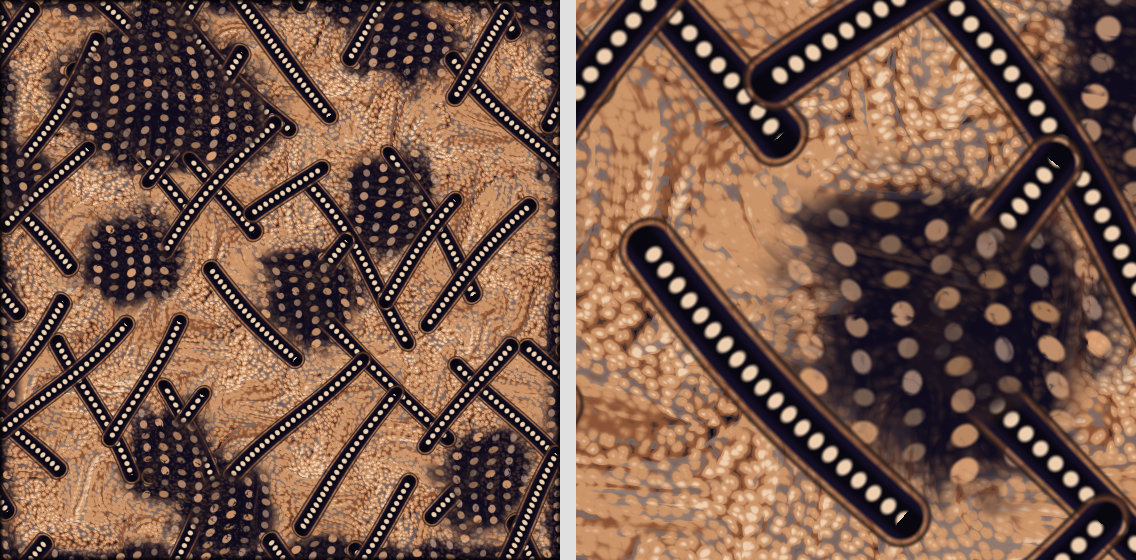
Left, the full canvas; right, a detail of the centre.
This pattern is drawn by a three.js fragment shader. Its source:

```glsl
// Beaded dark bands crossing on two diagonals over a wrinkled tan ground,
// with ragged navy patches filled by upright rows of dull beads.
// Ground: embossed layered sines plus cellular grain. Bands: one segment per cell.
varying vec2 vUv;

const vec3 NAVY   = vec3(0.06, 0.045, 0.11);
const vec3 UMBER  = vec3(0.28, 0.19, 0.17);
const vec3 SIENNA = vec3(0.55, 0.33, 0.21);
const vec3 TAUPE  = vec3(0.53, 0.44, 0.41);
const vec3 TAN    = vec3(0.80, 0.58, 0.41);
const vec3 CREAM  = vec3(0.93, 0.81, 0.69);

const float SOFT         = 0.0015;             // edge smoothing
const float BAND_HALF    = 0.0128;             // half width of the dark band
const float RIM          = 0.0028;             // width of the rim and its outline
const float BEAD_STEP    = 0.0125;
const vec2  BEAD_RADIUS  = vec2(0.0043, 0.0048);
const vec2  BAND_CELL    = vec2(0.42, 0.112);
const float BAND_SHARE   = 0.84;
const float FALL_ANGLE   = -0.90;
const float RISE_ANGLE   = 0.90;
const vec2  PATCH_GRID   = vec2(0.030, 0.021);
const vec2  PATCH_CENTRE = vec2(0.27, 0.83);
const float PATCH_SCALE  = 3.1;
const float GRAIN_SCALE  = 125.0;

vec2 hash2(vec2 p) {
  vec3 q = fract(vec3(p.xyx) * vec3(0.1031, 0.1030, 0.0973));
  q += dot(q, q.yzx + 33.33);
  return fract((q.xx + q.yz) * q.zy);
}

mat2 turn(float a) { return mat2(cos(a), sin(a), -sin(a), cos(a)); }

// Distance to the nearest scattered point, in cells.
float cellular(vec2 p) {
  vec2 id = floor(p);
  float nearest = 2.0;
  for (int y = -1; y <= 1; y++)
    for (int x = -1; x <= 1; x++) {
      vec2 c = id + vec2(float(x), float(y));
      nearest = min(nearest, length(c + hash2(c + 57.0) - p));
    }
  return nearest;
}

// Layered sines, each layer bending the next.
float folds(vec2 p) {
  vec2 q = p * 19.0;
  float sum = 0.0, amp = 0.5;
  for (int i = 0; i < 6; i++) {
    float k = float(i);
    q = turn(0.95) * q * 1.6;
    q += 0.85 * sin(q.yx + vec2(1.7 * k, 2.9 * k + 0.6));
    sum += amp * sin(q.x) * cos(0.6 * q.y);
    amp *= 0.68;
  }
  return sum;
}

vec3 ramp(float t) {
  vec3 c = mix(NAVY, UMBER, smoothstep(0.0, 0.16, t));
  c = mix(c, SIENNA, smoothstep(0.18, 0.36, t));
  c = mix(c, TAN, smoothstep(0.38, 0.60, t));
  return mix(c, CREAM, smoothstep(0.66, 0.92, t));
}

float bead(vec2 d, vec2 radius) {
  float r = min(radius.x, radius.y);
  return 1.0 - smoothstep(-SOFT, SOFT, (length(d / radius) - 1.0) * r);
}

// Lays one family of beaded bands over the colour.
vec3 bands(vec3 col, vec2 p, float angle, float seed, float shade) {
  vec2 q = turn(-angle) * (p + 0.011 * sin(p.yx * 15.0 + seed)) + seed;
  float row = floor(q.y / BAND_CELL.y);
  q.x += hash2(vec2(row, seed)).x * BAND_CELL.x;
  vec2 id = floor(q / BAND_CELL);
  vec2 s = q - (id + 0.5) * BAND_CELL;
  vec2 ends = hash2(id + seed * 7.0), tilt = hash2(id + seed * 13.0) - 0.5;
  vec2 a = vec2(-0.19 + 0.14 * ends.x, 0.07 * tilt.x);
  vec2 b = vec2(0.19 - 0.14 * ends.y, 0.07 * tilt.y);
  vec2 dir = normalize(b - a), rel = s - a;
  float along = dot(rel, dir), len = length(b - a);
  float side = dot(rel, vec2(-dir.y, dir.x));
  float d = length(vec2(along - clamp(along, 0.0, len), side));
  float on = step(hash2(id + seed * 3.0).x, BAND_SHARE) * shade;

  float outline = 1.0 - smoothstep(BAND_HALF + 1.2 * RIM, BAND_HALF + 2.2 * RIM, d);
  float rim = 1.0 - smoothstep(-SOFT, SOFT, d - BAND_HALF - RIM);
  float core = 1.0 - smoothstep(-SOFT, SOFT, d - BAND_HALF);
  float inside = step(0.0, along) * step(along, len);
  vec2 bd = vec2((fract(along / BEAD_STEP) - 0.5) * BEAD_STEP, side);
  vec3 c = mix(col, UMBER * 0.6, 0.85 * outline * on);
  c = mix(c, mix(col, SIENNA, 0.6), rim * on);
  c = mix(c, NAVY * mix(0.5, 1.3, smoothstep(0.005, 0.011, abs(side))), core * on);
  return mix(c, CREAM, bead(bd, BEAD_RADIUS) * inside * on);
}

void main() {
  vec2 p = vUv;

  // Wrinkled ground lit from the upper left
  float h = folds(p);
  float relief = h - folds(p + vec2(0.0035, -0.0040));
  float grain = cellular(turn(0.6) * (p + 0.006 * h) * GRAIN_SCALE * vec2(1.0, 1.25));
  float rough = smoothstep(-0.4, 0.4, sin(p.x * 21.0 + 3.0 * h) * sin(p.y * 17.0 - 2.0 * h));
  float tone = 0.56 + 0.48 * relief + 0.12 * h + mix(0.25, 0.75, rough) * (0.46 - grain);
  vec3 col = ramp(tone);
  float fleck = smoothstep(0.15, 0.6, sin(h * 9.0 + p.x * 30.0)) * smoothstep(0.35, 0.6, grain);
  col = mix(col, TAUPE * vec3(0.9, 1.0, 1.1), 0.7 * fleck);

  // Ragged dark patches and border
  float blob = 0.29 - cellular(p * PATCH_SCALE + 4.0);
  blob = max(blob, 0.5 - 3.0 * length((p - PATCH_CENTRE) * vec2(0.95, 1.2)));
  vec2 e = min(p, 1.0 - p);
  blob = max(blob, 0.10 - 4.0 * min(e.x, e.y));
  float patchMask = smoothstep(-0.06, 0.08, blob + 0.10 * h);

  // Upright rows of uneven beads inside the patches
  vec2 g = p + vec2(0.010 * sin(p.y * 19.0 + p.x * 6.0), 0.006 * sin(p.x * 40.0));
  g.y += hash2(vec2(floor(g.x / PATCH_GRID.x), 5.0)).x * PATCH_GRID.y;
  vec2 id = floor(g / PATCH_GRID), rnd = hash2(id + 90.0);
  vec2 bd = g - (id + 0.5) * PATCH_GRID;
  vec3 fill = mix(NAVY, UMBER, smoothstep(0.45, 0.95, tone) * 0.8);
  fill = mix(fill, mix(TAUPE, TAN, rnd.x) * (0.7 + 0.4 * rnd.y),
             bead(bd, vec2(0.0055, 0.0048) + 0.003 * rnd) * smoothstep(0.1, 0.5, tone));
  col = mix(col, fill, patchMask);

  // Two crossing families of bands, held back in the patch hearts
  float shade = 1.0 - 0.9 * smoothstep(0.07, 0.13, blob);
  col = bands(col, p, FALL_ANGLE, 2.0, shade);
  col = bands(col, p, RISE_ANGLE, 5.0, shade);
  col *= 0.3 + 0.7 * smoothstep(0.0, 0.008, min(e.x, e.y));
  gl_FragColor = vec4(col, 1.0);
}
```
